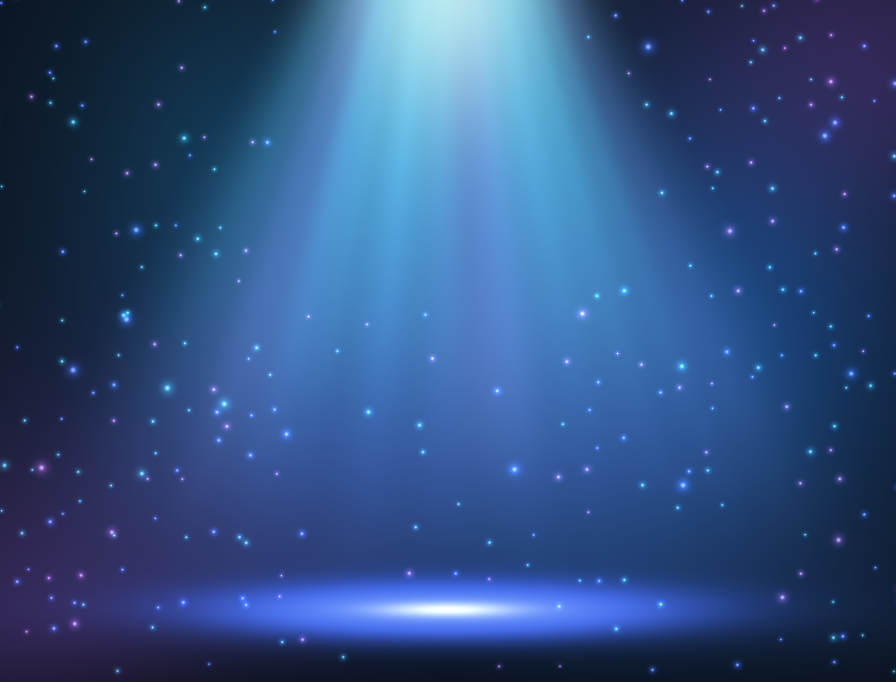
Write a Shadertoy shader that draws this background.

```glsl
#define APEX_Y 1.43
#define BEAM_INNER 0.18
#define BEAM_OUTER 0.58
#define FLOOR_Y 0.106
#define FLOOR_SIZE vec2(0.37, 0.045)
#define STAR_LAYERS 3
#define NIGHT vec3(0.045, 0.075, 0.125)
#define PURPLE vec3(0.14, 0.055, 0.16)
#define CYAN vec3(0.31, 0.67, 0.86)
#define VIOLET vec3(0.37, 0.50, 0.81)
#define FLOOR_BLUE vec3(0.24, 0.39, 0.93)

float hash(vec2 p) {
    vec3 q = fract(p.xyx * vec3(0.1031, 0.1030, 0.0973));
    q += dot(q, q.yzx + 33.33);
    return fract((q.x + q.y) * q.z);
}

// One-dimensional gradient noise, about -0.5 to 0.5
float gradientNoise(float x) {
    float i = floor(x), f = x - i;
    float left = (hash(vec2(i, 7.0)) * 2.0 - 1.0) * f;
    float right = (hash(vec2(i + 1.0, 7.0)) * 2.0 - 1.0) * (f - 1.0);
    return mix(left, right, f * f * f * (f * (f * 6.0 - 15.0) + 10.0));
}

float blob(vec2 p, vec2 center, vec2 size) {
    vec2 q = (p - center) / size;
    return exp(-dot(q, q));
}

float rayAngle(vec2 p) {
    return p.x / (APEX_Y - p.y);
}

float beamMask(vec2 p) {
    return 1.0 - smoothstep(BEAM_INNER, BEAM_OUTER, abs(rayAngle(p)));
}

vec3 backdrop(vec2 p) {
    vec3 color = NIGHT;
    color += vec3(0.09, 0.22, 0.40) * blob(p, vec2(0.10, 0.46), vec2(0.50, 0.42));
    color += vec3(0.01, 0.09, 0.11) * blob(p, vec2(-0.33, 0.80), vec2(0.23, 0.30));
    color += vec3(0.0, 0.06, 0.12) * blob(p, vec2(0.46, 0.55), vec2(0.20, 0.28));
    color += PURPLE * blob(p, vec2(-0.62, 0.10), vec2(0.34, 0.28));
    color += PURPLE * blob(p, vec2(0.62, 0.92), vec2(0.27, 0.24));
    color += PURPLE * 0.4 * blob(p, vec2(-0.22, 0.32), vec2(0.28, 0.22));
    return color * mix(0.5, 1.0, smoothstep(-0.02, 0.24, p.y + 0.2 * abs(p.x)));
}

vec3 addBeam(vec3 color, vec2 p) {
    float angle = rayAngle(p);
    // Three violet bands spread across the cyan fan
    float violet = 0.0;
    for (int i = -1; i <= 1; i++) {
        float offset = (angle - 0.06 - 0.37 * float(i)) / 0.075;
        violet += exp(-offset * offset);
    }
    vec3 light = mix(vec3(0.23, 0.37, 0.67), CYAN, smoothstep(0.20, 0.88, p.y));
    light = mix(light, VIOLET, violet * 0.65 * smoothstep(0.1, 0.5, p.y));
    light *= 1.0 + 0.12 * gradientNoise(angle * 15.0);
    color = mix(color, light, beamMask(p) * smoothstep(0.02, 0.56, p.y));
    // Pale source at the top
    float source = blob(p, vec2(0.0, 1.03), vec2(0.13, 0.20));
    return mix(color, vec3(0.80, 0.97, 0.96), 0.85 * source);
}

vec3 addFloor(vec3 color, vec2 p) {
    vec2 center = vec2(0.0, FLOOR_Y);
    color += FLOOR_BLUE * 0.12 * blob(p, center, FLOOR_SIZE * vec2(1.5, 1.5));
    color = mix(color, FLOOR_BLUE, smoothstep(0.0, 0.72, blob(p, center, FLOOR_SIZE)));
    color += vec3(0.26, 0.28, 0.07) * blob(p, center, FLOOR_SIZE * vec2(0.56, 0.52));
    return color + vec3(0.50, 0.38, 0.10) * blob(p, center, FLOOR_SIZE * vec2(0.25, 0.22));
}

// Jittered grids of sparks, larger and rarer on each layer
vec3 stars(vec2 p) {
    vec3 sum = vec3(0.0);
    for (int i = 0; i < STAR_LAYERS; i++) {
        float layer = float(i);
        float cellSize = 0.046 + 0.040 * layer;
        vec2 cell = floor(p / cellSize);
        vec2 seed = cell + 80.0 + layer * 57.0;
        vec2 jitter = vec2(hash(seed), hash(seed + 19.0));
        vec2 position = (cell + 0.2 + 0.6 * jitter) * cellSize;
        float beam = beamMask(position);
        float clearing = beam * smoothstep(0.52, 0.66, position.y);
        float chance = (0.46 - 0.08 * layer) * (1.0 - 0.35 * beam) * (1.0 - min(1.5 * clearing, 1.0));
        float present = step(hash(seed + 41.0), chance);
        float grade = hash(seed + 63.0);
        float size = mix(0.5, 0.95, grade * grade) * (1.0 + 0.35 * layer);
        float d = length(p - position) / size;
        float core = exp(-d * d / 5.0e-6);
        float halo = exp(-d * d / 4.5e-5);
        float hue = hash(seed + 87.0);
        vec3 tint = mix(vec3(0.15, 0.65, 0.80), vec3(0.20, 0.38, 0.95), step(0.38, hue));
        tint = mix(tint, vec3(0.58, 0.30, 0.72), step(0.76, hue));
        sum += present * (0.38 * tint * halo + 0.65 * mix(tint, vec3(1.0), 0.5) * core);
    }
    return sum;
}

void mainImage(out vec4 fragColor, in vec2 fragCoord) {
    vec2 p = (fragCoord - vec2(0.5 * iResolution.x, 0.0)) / iResolution.y;
    vec3 color = addFloor(addBeam(backdrop(p), p), p);
    color += stars(p);
    fragColor = vec4(clamp(color, 0.0, 1.0), 1.0);
}
```
